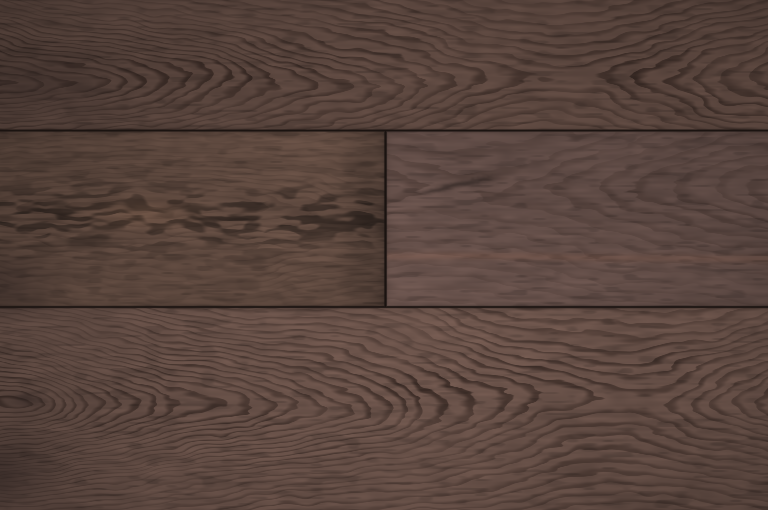
This texture is drawn by a Shadertoy shader. Its source:

```glsl
// Dark oak floor: three rows of boards, the middle row split by a butt joint.
// Growth rings are contours of a folded height field bent by value noise,
// overlaid with fine fibres, pores, smoky stains and soft room light.

float hash(vec2 p) {
    vec3 q = fract(p.xyx * 0.1031);
    q += dot(q, q.yzx + 33.33);
    return fract((q.x + q.y) * q.z);
}

float noise(vec2 p) {
    vec2 i = floor(p), f = fract(p);
    f = f * f * (3.0 - 2.0 * f);
    return mix(mix(hash(i), hash(i + vec2(1, 0)), f.x),
               mix(hash(i + vec2(0, 1)), hash(i + vec2(1, 1)), f.x), f.y);
}

float fbm(vec2 p) {
    float sum = 0.0, amp = 0.5;
    for (int i = 0; i < 4; i++) {
        sum += amp * noise(p);
        p = p * 2.03 + 17.3;
        amp *= 0.5;
    }
    return sum;
}

// Soft elliptical spot
float spot(vec2 p, vec2 centre, vec2 size) {
    vec2 d = (p - centre) / size;
    return exp(-dot(d, d));
}

// Ring height; shape = axis height, fold position, rings across, rings along
float ringField(vec2 p, vec4 shape, float seed) {
    vec2 s = p + seed * 7.31;
    float v = p.y - shape.x;
    v += 0.055 * (fbm(s * vec2(3, 6)) - 0.47);
    v += 0.007 * (noise(s * vec2(24, 40)) - 0.5);
    float x = p.x - shape.y + 0.16 * (fbm(s * vec2(5, 13)) - 0.47);
    float along = 0.45 - sqrt(x * x + 0.012);
    return shape.z * sqrt(v * v + 0.0006) + shape.w * along / (1.0 + 26.0 * v * v)
         + 1.4 * fbm(s * vec2(7, 9));
}

void mainImage(out vec4 fragColor, in vec2 fragCoord) {
    vec2 p = fragCoord / iResolution.y;
    float px = 1.0 / iResolution.y;
    bool top = p.y > 0.744, bottom = p.y < 0.398;
    bool middle = !top && !bottom;
    bool left = middle && p.x < 0.756;

    // Ring layout, tone and ring contrast of each board
    vec4 shape = vec4(0.219, 1.22, 66, 20);
    vec3 tone = vec3(0.388, 0.302, 0.270);
    float seed = 1.0, contrast = 0.80;
    if (top) {
        shape = vec4(0.845, 1.09, 72, 20);
        tone = vec3(0.372, 0.288, 0.256);
        seed = 2.0; contrast = 0.72;
    } else if (left) {
        shape = vec4(0.585, 0.28, 84, -9);
        tone = vec3(0.364, 0.282, 0.243);
        seed = 3.0; contrast = 0.30;
    } else if (middle) {
        shape = vec4(0.63, 0.88, 50, 13);
        tone = vec3(0.378, 0.298, 0.276);
        seed = 4.0; contrast = 0.32;
    }
    vec2 s = p + seed * 3.7;

    // Thin late wood lines, broken along the grain and faded where too dense
    float rings = ringField(p, shape, seed);
    if (bottom) rings -= 3.5 * spot(p, vec2(0.05, 0.215), vec2(0.10, 0.06));
    float t = fract(rings + 0.25 * (noise(s * vec2(30, 160)) - 0.5));
    float blur = clamp(fwidth(rings), 0.08, 0.4);
    float late = smoothstep(0.42, 0.84, t) * (1.0 - smoothstep(1.0 - blur, 1.0, t));
    float heart = exp(-pow((p.y - shape.x) / 0.11, 2.0));
    late *= contrast * mix(0.5, 1.0, heart) * (0.25 + 1.25 * fbm(s * vec2(6, 16)));

    // Fibres, broken pores and broad tonal drift
    float fibre = noise(s * vec2(14, 190)) + noise(s * vec2(34, 110)) - 1.0;
    float pores = smoothstep(0.62, 0.9, noise(s * vec2(28, 170)));
    float drift = fbm(s * vec2(1.8, 6)) - 0.47;
    vec3 col = tone * (1.0 + 0.10 * fibre + 0.20 * drift);
    col = mix(col, vec3(0.205, 0.150, 0.130), clamp(late, 0.0, 0.85));
    col *= 1.0 - 0.12 * pores;

    if (left) {
        // Short wavy flecks along the heart, and a smoky end by the joint
        vec2 w = s + vec2(0, 0.04) * fbm(s * vec2(9, 12));
        float fleck = smoothstep(0.46, 0.76, noise(w * vec2(27, 125)));
        float band = exp(-pow((p.y - 0.575) / 0.055, 2.0));
        col *= 1.0 - 0.40 * fleck * (0.15 + 0.85 * band);
        col += vec3(0.060, 0.042, 0.028) * spot(p, vec2(0.28, 0.58), vec2(0.10, 0.03));
        float smoke = smoothstep(0.64, 0.76, p.x) * fbm(s * vec2(14, 40));
        col *= 1.0 - 0.45 * smoke;
    } else if (middle) {
        // Warm mineral streak and a slanting dark scar
        float wander = 0.008 * (noise(s * vec2(4, 1)) - 0.5);
        col += vec3(0.042, 0.020, 0.008) * exp(-pow((p.y - 0.495 + wander) / 0.008, 2.0));
        float scar = p.y - 0.626 - 0.19 * (p.x - 0.84) + 0.022 * (fbm(s * vec2(22, 30)) - 0.5);
        float span = smoothstep(0.80, 0.85, p.x) * (1.0 - smoothstep(0.94, 0.99, p.x));
        col *= 1.0 - 0.30 * span * exp(-pow(scar / 0.006, 2.0));
    }

    // Smoky knots near the left edge
    float stain = 0.45 * spot(p, vec2(0.0, 0.44), vec2(0.09, 0.05))
                + 0.35 * spot(p, vec2(0.0, 0.07), vec2(0.10, 0.07))
                + 0.35 * spot(p, vec2(0.05, 0.215), vec2(0.035, 0.018))
                + 0.25 * spot(p, vec2(0.06, 0.83), vec2(0.16, 0.06));
    col = mix(col, vec3(0.17, 0.13, 0.125), stain * (0.6 + 0.8 * fbm(p * vec2(14, 24))));

    // Light falls off toward the corners and the top
    vec2 c = (p - vec2(0.80, 0.42)) / vec2(1.0, 0.8);
    col *= 1.08 - 0.27 * dot(c, c);

    // Seams: soft shadow around a thin dark gap
    float seam = min(abs(p.y - 0.744), abs(p.y - 0.398));
    if (middle) seam = min(seam, max(abs(p.x - 0.756) - 0.0005, 0.0));
    col *= 1.0 - 0.18 * exp(-seam / 0.005);
    col = mix(vec3(0.10, 0.073, 0.064), col, smoothstep(0.0, 0.0018 + px, seam));
    fragColor = vec4(col, 1.0);
}
```
